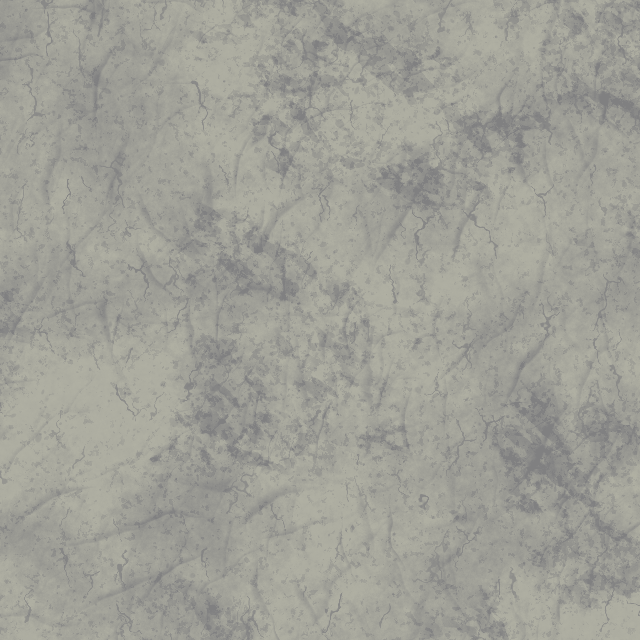
Write a WebGL 1 fragment shader that draws this texture.

```glsl
precision highp float;
// Weathered grey plaster: cloudy stains, soft creases, fine cracks and specks.
uniform vec2 u_resolution;

const vec3 PALE = vec3(0.690, 0.690, 0.638);
const vec3 DARK = vec3(0.500, 0.500, 0.506);

float hash(vec2 p) {
  vec3 h = fract(p.xyx * 0.1031);
  h += dot(h, h.yzx + 33.33);
  return fract((h.x + h.y) * h.z);
}

vec2 hash2(vec2 p) {
  return vec2(hash(p), hash(p + 57.3));
}

float noise(vec2 p) {
  vec2 i = floor(p), f = fract(p);
  f = f * f * (3.0 - 2.0 * f);
  return mix(mix(hash(i), hash(i + vec2(1, 0)), f.x),
             mix(hash(i + vec2(0, 1)), hash(i + vec2(1, 1)), f.x), f.y);
}

vec2 rotate(vec2 p, float angle) {
  float c = cos(angle), s = sin(angle);
  return vec2(c * p.x + s * p.y, c * p.y - s * p.x);
}

// Layered noise; gain sets how strong the finer layers are.
float fbm(vec2 p, float gain) {
  float sum = 0.0, total = 0.0, amp = 1.0;
  for (int i = 0; i < 5; i++) {
    sum += amp * noise(p);
    total += amp;
    p = rotate(p, 0.6) * 2.03 + 11.7;
    amp *= gain;
  }
  return sum / total;
}

// Bent strokes with one crisp and one soft side; neighbours run alike.
float creases(vec2 p, float width, float turn) {
  float ink = 0.0;
  float wave = 0.16 * (noise(p * 2.5) - 0.5);
  for (int y = -1; y <= 1; y++)
  for (int x = -1; x <= 1; x++) {
    vec2 id = floor(p) + vec2(x, y);
    vec2 rnd = hash2(id + turn * 31.0);
    float angle = turn + 2.6 * (noise(id * 0.25 + turn) - 0.5) + 0.5 * (rnd.x - 0.5);
    vec2 q = rotate(p - id - rnd, angle);
    q.y += wave + (rnd.y - 0.5) * 0.7 * q.x * q.x;
    float taper = 1.0 - smoothstep(0.15, 0.9, abs(q.x));
    float w = width * (0.4 + rnd.x) * (0.3 + 0.7 * taper);
    float side = smoothstep(-0.3 * w, 0.0, q.y) * (1.0 - smoothstep(0.0, w, q.y));
    ink = max(ink, side * taper * (0.35 + 0.65 * rnd.y));
  }
  return ink;
}

// Ink of a segment from a to b that thins toward b.
float taperedLine(vec2 p, vec2 a, vec2 b, float width, float blur) {
  vec2 d = b - a;
  float t = clamp(dot(p - a, d) / dot(d, d), 0.0, 1.0);
  float w = width * (1.0 - 0.7 * t);
  return 1.0 - smoothstep(w - blur * 0.5, w + blur * 0.7, length(p - a - d * t));
}

// Crooked, mostly upright hairlines, some of them forked.
float cracks(vec2 p, float amount, float seed, float blur) {
  float ink = 0.0;
  vec2 kink = 0.17 * (vec2(noise(p * 7.0), noise(p * 7.0 + 41.0)) - 0.5);
  kink += 0.05 * (vec2(noise(p * 24.0), noise(p * 24.0 + 9.0)) - 0.5);
  for (int y = -1; y <= 1; y++)
  for (int x = -1; x <= 1; x++) {
    vec2 id = floor(p) + vec2(x, y);
    vec2 rnd = hash2(id + seed);
    vec2 kind = hash2(id + seed + 19.0);
    vec2 q = rotate(p - id - rnd, (kind.x - 0.5) * 1.1) + kink;
    q.y *= rnd.x < 0.5 ? -1.0 : 1.0;
    float size = 0.25 + 0.45 * rnd.y;
    float line = taperedLine(q, vec2(0), vec2(0.04, -size), 0.021, blur);
    vec2 arm = vec2(abs(q.x), q.y);
    float fork = taperedLine(arm, vec2(0), vec2(0.16, 0.13), 0.018, blur);
    line = max(line, fork * step(0.65, fract(kind.x * 7.0)));
    ink = max(ink, line * step(kind.y, amount) * (0.6 + 0.4 * rnd.x));
  }
  return ink;
}

// Cellular dots of uneven size; amount sets how many cells are filled.
float specks(vec2 p, float amount, float blur) {
  float ink = 0.0;
  for (int y = -1; y <= 1; y++)
  for (int x = -1; x <= 1; x++) {
    vec2 id = floor(p) + vec2(x, y);
    vec2 rnd = hash2(id);
    vec2 q = rotate(p - id - rnd, rnd.y * 6.28) * vec2(1.0, 1.0 + 1.5 * rnd.x);
    float radius = 0.12 + 0.3 * hash(id + 83.0);
    float spot = 1.0 - smoothstep(radius - blur, radius + blur, length(q));
    ink = max(ink, spot * step(hash(id + 29.0), amount));
  }
  return ink;
}

void main() {
  float minSide = min(u_resolution.x, u_resolution.y);
  vec2 uv = gl_FragCoord.xy / minSide;
  float pixel = 1.0 / minSide;
  vec2 warp = vec2(noise(uv * 9.0), noise(uv * 9.0 + 23.0)) - 0.5;
  vec2 ragged = vec2(noise(uv * 60.0), noise(uv * 60.0 + 31.0)) - 0.5;

  // Mottled stains with a strong fine grain
  float cloud = fbm(uv * 6.0 + warp * 0.5 + 3.0, 0.62);
  float patches = smoothstep(0.50, 0.68, fbm(uv * 6.5 + warp * 0.6 + 37.0, 0.55));
  float grain = fbm(uv * 85.0, 0.8) - 0.5;
  float tone = 0.15 + 1.1 * (cloud - 0.5) + 0.55 * grain + 0.07 * patches;

  // Ragged dark flakes and gritty pits gathered in the stained patches
  vec2 flakeUv = rotate(uv + warp * 0.03 + ragged * 0.006, 0.9);
  float flakes = fbm(flakeUv * vec2(52.0, 27.0), 0.5);
  tone += 0.34 * patches * smoothstep(0.53, 0.60, flakes);
  float pits = fbm(uv * 120.0 + 17.0, 0.6) + 0.10 * patches;
  tone += 0.28 * smoothstep(0.63, 0.69, pits);

  // Creases in several directions and sizes
  float fade = smoothstep(0.25, 0.65, noise(uv * 5.0 + 71.0));
  vec2 bent = uv + ragged * 0.003;
  tone += 0.44 * creases(bent * 9.0, 0.13, 0.3) * (0.4 + 0.6 * fade);
  tone += 0.40 * creases(bent * 12.0 + 5.0, 0.13, 1.1) * (1.0 - 0.6 * fade);
  tone += 0.36 * creases(bent * 19.0 + 9.0, 0.12, 0.7) * (0.3 + 0.7 * patches);
  tone = max(tone, 0.06 + 0.2 * grain);

  // Specks and small blots
  tone += 0.30 * specks(uv * 160.0, 0.05 + 0.16 * patches, 160.0 * pixel * 0.5);
  tone += 0.28 * specks(uv * 60.0 + warp + ragged * 0.4, 0.02 + 0.12 * patches, 60.0 * pixel);

  // Thin cracks
  float hairlines = max(cracks(uv * 9.0, 0.75, 3.0, 9.0 * pixel),
                        0.9 * cracks(uv * 14.0 + 7.0, 0.5, 91.0, 14.0 * pixel));
  tone = mix(tone, max(tone, 0.98), 0.85 * hairlines);

  gl_FragColor = vec4(mix(PALE, DARK, clamp(tone, 0.0, 1.0)), 1.0);
}
```
